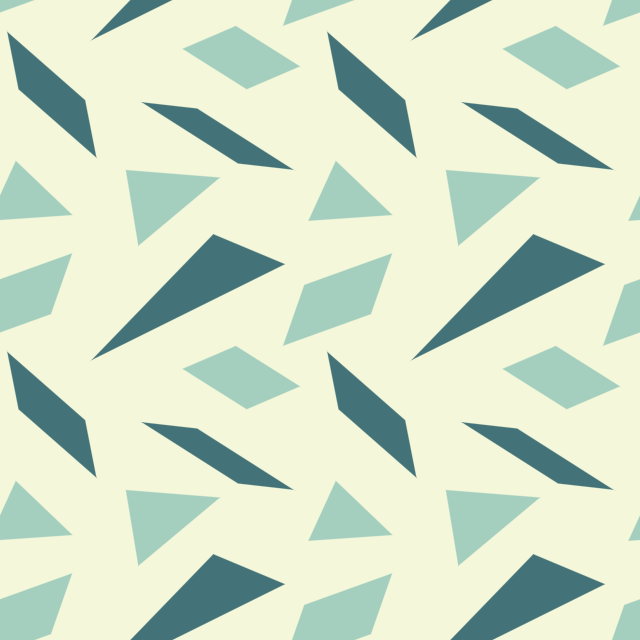
Write a WebGL 2 fragment shader that draws this pattern.

```glsl
#version 300 es
precision highp float;
// Seamless flat pattern of scattered teal and mint parallelograms and triangles on cream.

#define REPEATS 2.0
#define EDGE_SOFTNESS 0.8
#define CREAM vec3(0.957, 0.969, 0.851)
#define MINT vec3(0.643, 0.812, 0.749)
#define TEAL vec3(0.263, 0.451, 0.471)

uniform vec2 u_resolution;
out vec4 fragColor;

// Per parallelogram: centre, then its two half edges, in tile units.
const vec2 PARALLELOGRAMS[12] = vec2[12](
    vec2(0.162, 0.704), vec2(0.1217, -0.1068), vec2(0.0176, -0.0898),
    vec2(0.680, 0.575), vec2(0.0866, -0.0098), vec2(0.1504, -0.0957),
    vec2(0.754, 0.820), vec2(0.0833, 0.0358), vec2(0.1003, -0.0632),
    vec2(1.055, 0.064), vec2(0.1374, 0.0495), vec2(-0.0332, -0.0951));

// Per triangle: three clockwise corners, in tile units.
const vec2 TRIANGLES[9] = vec2[9](
    vec2(0.6667, 0.2682), vec2(0.8906, 0.1745), vec2(0.2865, -0.1250),
    vec2(1.0495, 0.4974), vec2(1.2266, 0.3281), vec2(0.9635, 0.3099),
    vec2(0.3932, 0.4688), vec2(0.6875, 0.4453), vec2(0.4323, 0.2318));

// Shortest offset on the repeating tile.
vec2 wrapOffset(vec2 p) {
    return fract(p + 0.5) - 0.5;
}

float cross2(vec2 a, vec2 b) {
    return a.x * b.y - a.y * b.x;
}

float parallelogramDistance(vec2 p, vec2 u, vec2 v) {
    float area = abs(cross2(u, v));
    return max((abs(cross2(u, p)) - area) / length(u),
               (abs(cross2(v, p)) - area) / length(v));
}

// Signed distance to the line a-b, positive on its left.
float lineDistance(vec2 p, vec2 a, vec2 b) {
    return cross2(normalize(b - a), p - a);
}

float triangleDistance(vec2 p, vec2 a, vec2 b, vec2 c) {
    return max(lineDistance(p, a, b), max(lineDistance(p, b, c), lineDistance(p, c, a)));
}

void main() {
    vec2 tile = gl_FragCoord.xy / u_resolution * REPEATS;
    float soft = EDGE_SOFTNESS * REPEATS / min(u_resolution.x, u_resolution.y);
    float teal = 1.0;
    float mint = 1.0;

    // The first two parallelograms are teal, the others mint.
    for (int i = 0; i < 4; i++) {
        vec2 p = wrapOffset(tile - PARALLELOGRAMS[3 * i]);
        float d = parallelogramDistance(p, PARALLELOGRAMS[3 * i + 1], PARALLELOGRAMS[3 * i + 2]);
        if (i < 2) teal = min(teal, d);
        else mint = min(mint, d);
    }

    // The first triangle is teal, the others mint.
    for (int i = 0; i < 3; i++) {
        vec2 a = TRIANGLES[3 * i];
        vec2 b = TRIANGLES[3 * i + 1];
        vec2 c = TRIANGLES[3 * i + 2];
        vec2 centre = (a + b + c) / 3.0;
        vec2 p = wrapOffset(tile - centre);
        float d = triangleDistance(p, a - centre, b - centre, c - centre);
        if (i < 1) teal = min(teal, d);
        else mint = min(mint, d);
    }

    // Flat fills with smooth edges.
    vec3 color = mix(CREAM, MINT, 1.0 - smoothstep(-soft, soft, mint));
    color = mix(color, TEAL, 1.0 - smoothstep(-soft, soft, teal));
    fragColor = vec4(color, 1.0);
}
```
